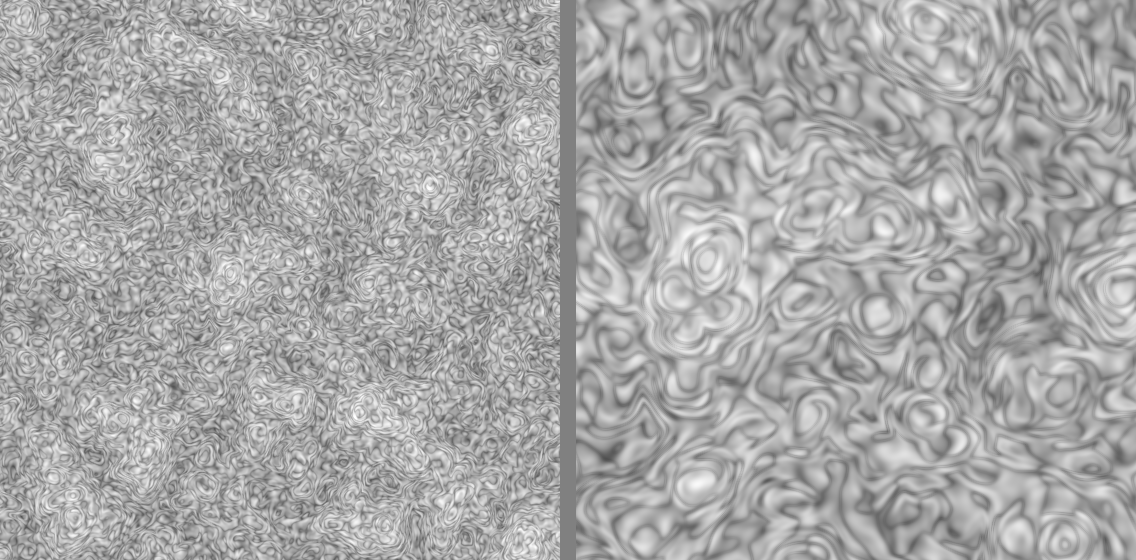
Left: the whole. Right: its middle third, enlarged.
Give the GLSL for this texture, as a WebGL 2 fragment shader.

```glsl
#version 300 es
precision highp float;
// Grey wrinkled surface: fine dark creases that flow around soft pale mounds.
// A billowed height field drives the third axis of a 3D gradient noise, so
// the creases stretch along the height contours and crowd on the slopes.

uniform vec2 u_resolution;
out vec4 fragColor;

const float MOUND_FREQ = 6.0;     // mounds across the canvas
const float CREASE_FREQ = 52.0;   // crease cells across the canvas
const float CONTOUR_PULL = 14.0;  // how strongly creases follow the contours
const float SOFTNESS = 0.0006;    // sample offset in canvas units

// Integer hash of a lattice point to a unit gradient.
vec3 latticeGradient(vec3 cell) {
    uvec3 v = uvec3(ivec3(cell)) * 1664525u + 1013904223u;
    v.x += v.y * v.z;
    v.y += v.z * v.x;
    v.z += v.x * v.y;
    v ^= v >> 16u;
    v.x += v.y * v.z;
    v.y += v.z * v.x;
    v.z += v.x * v.y;
    return normalize(vec3(v >> 8u) / 8388608.0 - 0.99999);
}

float cornerValue(vec3 cell, vec3 local, vec3 corner) {
    return dot(latticeGradient(cell + corner), local - corner);
}

// Gradient noise, roughly -1 to 1.
float gradientNoise(vec3 p) {
    vec3 cell = floor(p);
    vec3 f = p - cell;
    vec3 w = f * f * f * (f * (f * 6.0 - 15.0) + 10.0);
    vec2 o = vec2(0.0, 1.0);
    float x00 = mix(cornerValue(cell, f, o.xxx), cornerValue(cell, f, o.yxx), w.x);
    float x10 = mix(cornerValue(cell, f, o.xyx), cornerValue(cell, f, o.yyx), w.x);
    float x01 = mix(cornerValue(cell, f, o.xxy), cornerValue(cell, f, o.yxy), w.x);
    float x11 = mix(cornerValue(cell, f, o.xyy), cornerValue(cell, f, o.yyy), w.x);
    return 1.5 * mix(mix(x00, x10, w.y), mix(x01, x11, w.y), w.z);
}

// Sum of folded octaves: round mounds parted by narrow valleys.
float moundHeight(vec2 p, float frequency) {
    float height = 0.0;
    float amplitude = 1.0;
    mat2 turn = mat2(0.8, 0.6, -0.6, 0.8);
    vec2 q = p * frequency;
    for (int octave = 0; octave < 3; octave++) {
        float n = gradientNoise(vec3(q, float(octave) * 7.0 + 0.3));
        height += amplitude * sqrt(n * n + 0.002);
        amplitude *= 0.55;
        q = turn * q * 2.0 + 11.3;
    }
    return height;
}

// 0 on a crease line, rising to 1 between the lines.
float creaseProfile(float n, float sharpness) {
    return 1.0 - exp(-sharpness * abs(n));
}

float surfaceTone(vec2 p) {
    float height = moundHeight(p, MOUND_FREQ);
    vec3 flow = vec3(p * CREASE_FREQ, height * CONTOUR_PULL);
    float crease = creaseProfile(gradientNoise(flow + 40.0), 4.5);
    float grain = gradientNoise(flow * 1.6 + 91.7);
    return 0.65 + 0.32 * (crease - 0.56) + 0.2 * grain + 0.22 * (height - 0.41);
}

void main() {
    vec2 p = gl_FragCoord.xy / u_resolution.y;

    // Average four nearby samples to smooth the crease edges.
    float tone = 0.0;
    for (int i = 0; i < 4; i++) {
        vec2 side = vec2(i & 1, i >> 1) * 2.0 - 1.0;
        tone += 0.25 * surfaceTone(p + side * SOFTNESS);
    }
    fragColor = vec4(vec3(clamp(tone, 0.0, 1.0)), 1.0);
}
```
